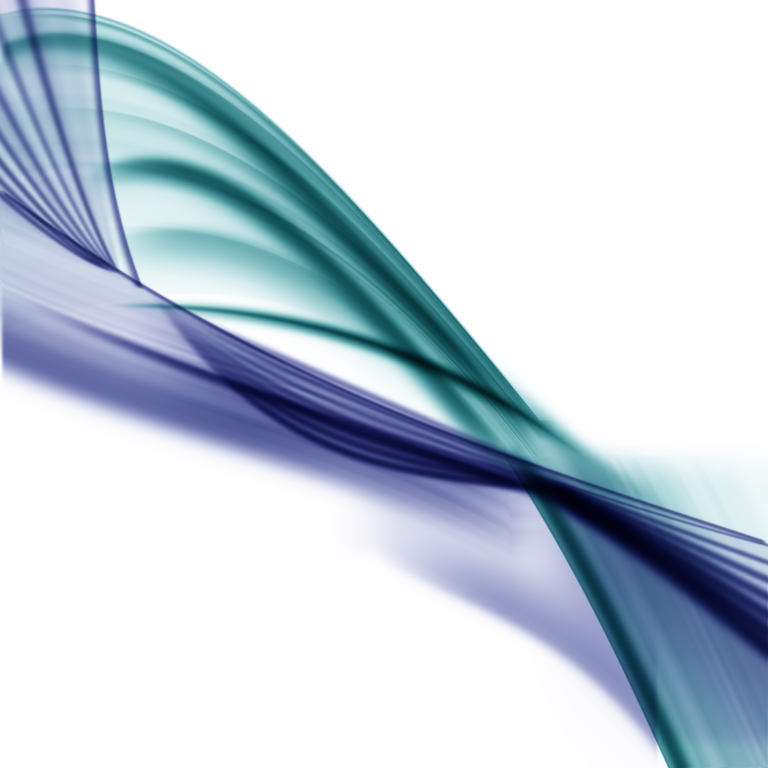
Give the GLSL for this background, as a WebGL 2 fragment shader.

```glsl
#version 300 es
precision highp float;
// Translucent teal and indigo ribbons twisting across a white ground.
// Cubic curves bound soft sheets and tapered strands; each adds dye density,
// and the dyes absorb light exponentially, so overlaps grow darker.
#define PAPER vec3(0.995, 0.995, 1.0)
#define TEAL_DYE vec3(1.0, 0.44, 0.41)
#define INDIGO_DYE vec3(1.0, 0.93, 0.47)
#define HAIRLINE 0.0018
#define STRANDS 7
#define KNOT vec2(0.159, 0.642)

uniform vec2 u_resolution;
out vec4 fragColor;

// Spans and four evenly spaced heights of the shared curves
const vec2 CREST = vec2(0.0, 0.703), FULL = vec2(0.0, 1.0), BASE = vec2(0.0, 0.664);
const vec2 VEIL = vec2(0.482, 0.859), RIGHT = vec2(0.677, 1.0);
const vec4 TEAL_TOP = vec4(0.982, 0.932, 0.728, 0.453);
const vec4 TEAL_LOW = vec4(0.57, 0.616, 0.564, 0.336);
const vec4 INDIGO_TOP = vec4(0.753, 0.547, 0.405, 0.293);
const vec4 INDIGO_LOW = vec4(0.529, 0.447, 0.372, 0.271);
const vec4 VEIL_LOW = vec4(0.277, 0.221, 0.151, 0.03);

float hash(float n) { return fract(sin(n * 127.1) * 43758.5453); }
float noise(float x) {
  return mix(hash(floor(x)), hash(floor(x) + 1.0), smoothstep(0.0, 1.0, fract(x)));
}
float streaks(float s) { return 0.6 * noise(s * 13.0) + 0.4 * noise(s * 41.0); }
float bell(float x) { return exp(-x * x); }
float fall(float a, float b, float x) { return 1.0 - smoothstep(a, b, x); }

// Cubic through four knots
float height(float x, vec2 span, vec4 k) {
  float t = clamp(3.0 * (x - span.x) / (span.y - span.x), 0.0, 3.0);
  float a = t - 1.0, b = t - 2.0, c = t - 3.0;
  return dot(k, vec4(-a * b * c / 3.0, t * b * c, -t * a * c, t * a * b / 3.0)) / 2.0;
}

// Approximate signed distance to a curve, positive above it
float side(vec2 p, vec2 span, vec4 k) {
  float h = 0.002, rise = height(p.x + h, span, k) - height(p.x - h, span, k);
  return (p.y - height(p.x, span, k)) / length(vec2(1.0, rise / (2.0 * h)));
}

// Soft strand; shape holds width above, width below, fade in, fade out
float strand(vec2 p, vec2 span, vec4 k, vec4 shape) {
  float u = (p.x - span.x) / (span.y - span.x), d = side(p, span, k);
  float w = max(d > 0.0 ? shape.x : shape.y, 0.8 / min(u_resolution.x, u_resolution.y));
  vec2 ends = smoothstep(vec2(0.0), shape.zw, vec2(u, 1.0 - u));
  return ends.x * ends.y * bell(d / w);
}

float tealDensity(vec2 p) {
  // Main sheet with streaks running along it
  float low = height(p.x, CREST, TEAL_LOW), top = height(p.x, CREST, TEAL_TOP);
  float s = (p.y - low) / (top - low);
  float inside = smoothstep(-0.001, 0.002, p.y - low) * fall(-0.002, 0.001, p.y - top);
  float body = 0.06 + 0.2 * smoothstep(0.1, 0.7, s)
    + 0.8 * smoothstep(0.2, 0.55, p.x) * smoothstep(0.0, 0.6, s);
  float d = inside * body * fall(0.66, 0.73, p.x) * (0.55 + 0.9 * streaks(s));
  for (int i = 0; i < STRANDS; i++) {
    float f = float(i) / float(STRANDS);
    d += (1.0 - 0.7 * f) * (0.4 + 0.5 * hash(float(i) + 3.0)) * strand(p, CREST,
      mix(TEAL_TOP, TEAL_LOW, f * f), vec4(HAIRLINE, HAIRLINE + 0.014 * f, 0.1 + 0.7 * f, 0.1));
  }
  // Dark folds from the crest down
  d += 0.9 * strand(p, vec2(0, 0.52), vec4(0.935, 0.932, 0.818, 0.651), vec4(0.007, 0.016, 0.02, 0.6));
  d += 2.0 * strand(p, CREST, vec4(0.935, 0.885, 0.681, 0.437), vec4(0.009, 0.017, 0.6, 0.2));
  d += 2.1 * strand(p, vec2(0.098, 0.703), vec4(0.76, 0.753, 0.581, 0.362), vec4(0.01, 0.018, 0.25, 0.2));
  d += 0.6 * strand(p, vec2(0.117, 0.586), vec4(0.674, 0.69, 0.622, 0.486), vec4(0.01, 0.035, 0.3, 0.4));
  vec2 span = vec2(0.13, 0.781);
  vec4 inner = vec4(0.602, 0.587, 0.522, 0.388);
  d += 2.6 * strand(p, span, inner, vec4(0.007, 0.009, 0.7, 0.3));
  d += 0.9 * strand(p, span, inner, vec4(0.003, 0.003, 0.2, 0.2));
  d += 0.7 * strand(p, vec2(0.625, 0.898), vec4(0.531, 0.443, 0.372, 0.323), vec4(0.012, 0.03, 0.4, 0.6));
  // Steep tail, measured sideways from its left edge
  float e = side(p.yx, vec2(0, 0.407), vec4(0.87, 0.807, 0.737, 0.655));
  float fill = 0.75 * exp(-max(e, 0.0) * 9.0) + 0.25 * fall(0.08, 0.26, e);
  float tail = fill * (0.6 + 0.8 * streaks(e * 4.0)) + 1.9 * bell((e - 0.016) / 0.01) + 0.7 * bell(e / 0.003);
  return d + tail * smoothstep(-0.001, 0.002, e) * fall(0.36, 0.43, p.y);
}

float indigoDensity(vec2 p) {
  // Broad ribbon and its blurred lower rim
  float under = fall(-0.002, 0.001, side(p, FULL, INDIGO_TOP)), rim = side(p, BASE, INDIGO_LOW);
  float body = 0.22 + 0.55 * smoothstep(0.15, 0.36, p.x);
  float d = under * smoothstep(-0.015, 0.05, rim) * body * fall(0.56, 0.74, p.x)
    * (0.65 + 0.7 * streaks(rim * 5.0));
  d += 0.85 * strand(p, BASE, INDIGO_LOW + 0.014, vec4(0.045, 0.02, 0.01, 0.65));
  d += 0.9 * strand(p, FULL, INDIGO_TOP, vec4(HAIRLINE, 0.003, 0.01, 0.01));
  d += 1.5 * strand(p, vec2(0, 0.781), vec4(0.622, 0.516, 0.423, 0.329), vec4(0.005, 0.008, 0.4, 0.2));
  // Pale veil below the crossing
  d += 0.11 * under * smoothstep(-0.01, 0.02, side(p, VEIL, VEIL_LOW)) * smoothstep(0.43, 0.53, p.x);
  d += 0.45 * strand(p, VEIL, VEIL_LOW + 0.006, vec4(0.05, 0.012, 0.5, 0.02));
  // Fan rising from the knot to the upper left
  vec2 q = vec2(KNOT.x - p.x, p.y - KNOT.y);
  float v = max(q.y, 0.0001) / (1.0 - KNOT.y), bend = pow(v, 0.75), k = q.x / bend;
  float open = smoothstep(0.0, 0.02, q.y);
  d += open * smoothstep(0.03, 0.1, k) * fall(0.3, 0.5, k) * (0.08 + 0.4 * noise(k * 32.0));
  d += 0.9 * strand(p.yx, vec2(0.622, 1), vec4(0.185, 0.148, 0.13, 0.121), vec4(0.002, 0.006, 0.02, 0.0001));
  // Strands of the fan, the middle twist and the right spread
  vec4 last = vec4(0.375, 0.316, 0.24, 0.155);
  for (int i = 0; i < STRANDS; i++) {
    float f = float(i) / float(STRANDS - 1), r = hash(float(i) + 8.0), w = 0.003 + 0.005 * r;
    float spread = 0.13 + 0.27 * f, slope = 2.1 * spread * bend / v;
    float gap = (q.x - spread * bend) / length(vec2(1.0, slope));
    d += open * (0.5 + 0.6 * r) * bell(gap / (0.0022 + 0.005 * v));
    vec4 twist = mix(vec4(0.612, 0.525, 0.44, 0.355), vec4(0.625, 0.44, 0.379, 0.349), f);
    d += (0.5 + 0.6 * r + 0.9 * f * f) * strand(p, vec2(0.192, 0.781), twist, vec4(w, w, 0.35, 0.25));
    w = mix(HAIRLINE, 0.011, f);
    vec4 ray = mix(vec4(0.388, 0.353, 0.32, 0.29), last, f);
    d += mix(0.6, 2.0, f) * strand(p, RIGHT, ray, vec4(w, w, 0.25, 0.0001));
  }
  return d + 0.65 * strand(p, RIGHT, last, vec4(0.04, 0.11, 0.4, 0.0001));
}

void main() {
  vec2 p = gl_FragCoord.xy / u_resolution;
  vec3 light = exp(-TEAL_DYE * tealDensity(p) - INDIGO_DYE * indigoDensity(p));
  fragColor = vec4(PAPER * light, 1.0);
}
```
